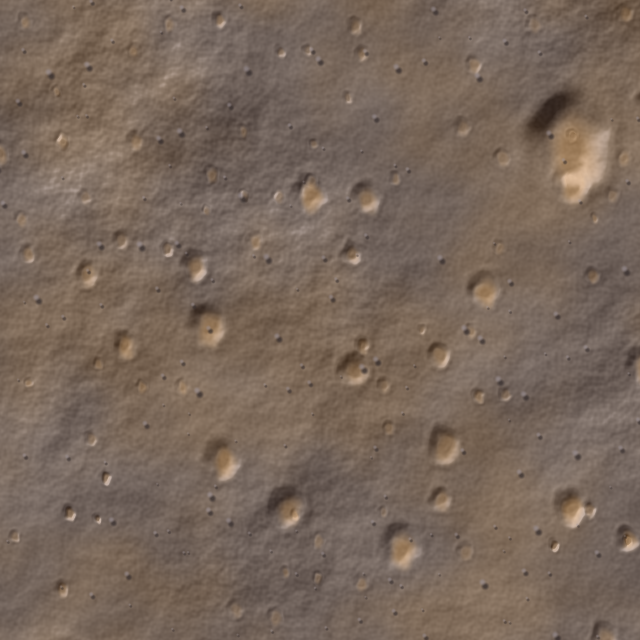
Write a Shadertoy shader that draws this texture.

```glsl
// Dusty, cratered planetary ground seen from above, lit from the upper left.
// A height field of gradient noise and scattered craters is shaded by its slope
// toward the sun; tan dust fills the hollows and small boulders dot the plain.

const vec2 SUN = vec2(-0.55, 0.835);

vec2 hash2(vec2 p) {
    vec3 q = fract(p.xyx * vec3(0.1031, 0.1030, 0.0973));
    q += dot(q, q.yzx + 33.33);
    return fract((q.xx + q.yz) * q.zy);
}

float cornerSlope(vec2 cell, vec2 offset) {
    float angle = 6.2832 * hash2(cell).x;
    return dot(vec2(cos(angle), sin(angle)), offset);
}

float gradientNoise(vec2 p) {
    vec2 i = floor(p), f = p - i;
    vec2 u = f * f * f * (f * (f * 6.0 - 15.0) + 10.0);
    vec2 x = vec2(1.0, 0.0);
    return mix(mix(cornerSlope(i, f), cornerSlope(i + x, f - x), u.x),
               mix(cornerSlope(i + x.yx, f - x.yx), cornerSlope(i + 1.0, f - 1.0), u.x), u.y);
}

// One size of scattered craters: x = height, y = dust cover
vec2 craterLayer(vec2 p, float cells, float chance, float depth) {
    p *= cells;
    p += 0.05 * vec2(gradientNoise(p * 5.0), gradientNoise(p * 5.0 + 40.0));
    vec2 home = floor(p), result = vec2(0.0);
    for (int y = -1; y <= 1; y++)
    for (int x = -1; x <= 1; x++) {
        vec2 cell = home + vec2(x, y);
        vec2 pick = hash2(cell + cells * 7.0);
        if (pick.x > chance) continue;
        vec2 spot = hash2(cell + cells * 13.0 + 50.0);
        vec2 q = p - cell - 0.5 - 0.7 * (spot - 0.5);
        float radius = mix(0.14, 0.27, pick.y);
        float d = length(q * vec2(1.08, 0.94)) / radius;
        float rim = (d - 1.08) / 0.2;
        float bowl = smoothstep(0.35, 1.0, d) - 1.0;
        result.x += depth * radius * (bowl + 0.13 * exp(-rim * rim));
        float floorDist = length((q + SUN * radius * 0.25) * vec2(1.2, 0.85)) / radius;
        result.y += (1.0 - smoothstep(0.25, 0.85, floorDist)) * mix(0.5, 1.0, spot.x);
    }
    return vec2(result.x / cells, min(result.y, 1.0));
}

// Whole ground: x = height, y = dust cover
vec2 terrain(vec2 p) {
    vec2 ground = craterLayer(p, 3.2, 0.4, 0.32);
    ground += craterLayer(p + 3.0, 7.4, 0.28, 0.22);
    ground += craterLayer(p + 6.0, 17.0, 0.22, 0.13) * vec2(1.0, 0.6);
    ground.y = min(ground.y, 1.0);

    // Rough and smooth regions, with smoother dusty floors
    float rough = mix(0.65, 1.4, smoothstep(-0.3, 0.35, gradientNoise(p * 2.3 + 9.0)));
    rough *= 1.0 - 0.6 * ground.y;
    float freq = 3.0;
    for (int i = 0; i < 6; i++) {
        ground.x += 0.062 * rough / freq * gradientNoise(p * freq + float(i) * 17.0);
        freq *= 2.1;
    }
    return ground;
}

// Boulders: x = lit face, y = cast shadow
vec2 boulders(vec2 p) {
    p *= 24.0;
    vec2 home = floor(p), result = vec2(0.0);
    for (int y = -1; y <= 1; y++)
    for (int x = -1; x <= 1; x++) {
        vec2 cell = home + vec2(x, y);
        vec2 pick = hash2(cell + 210.0);
        if (pick.x > 0.3) continue;
        vec2 q = p - cell - hash2(cell + 320.0);
        float size = mix(0.06, 0.16, pick.y * pick.y);
        float lit = 1.0 - smoothstep(0.1, 1.1, length(q - SUN * size * 0.7) / size);
        float shade = 1.0 - smoothstep(0.2, 1.2, length(q + SUN * size * 0.5) / size);
        result = max(result, vec2(lit, shade) * mix(0.45, 1.0, pick.y));
    }
    return result;
}

void mainImage(out vec4 fragColor, in vec2 fragCoord) {
    vec2 p = fragCoord / iResolution.y;

    // Slope toward the sun
    float reach = 0.0016;
    vec2 ahead = terrain(p + SUN * reach);
    vec2 behind = terrain(p - SUN * reach);
    float light = clamp((behind.x - ahead.x) / (2.0 * reach), -0.8, 0.7);
    float dust = 0.5 * (ahead.y + behind.y);

    // Soil tint: violet grey plains, warm brown patches, tan dust
    float warmth = gradientNoise(p * 3.5 + 30.0) + 0.5 * gradientNoise(p * 11.0 + 60.0);
    vec3 soil = mix(vec3(0.445, 0.392, 0.365), vec3(0.495, 0.415, 0.345),
                    smoothstep(-0.4, 0.5, warmth));
    soil = mix(soil, vec3(0.60, 0.465, 0.32), 0.85 * dust);
    soil += 0.035 * gradientNoise(p * 6.0 + 80.0) + 0.03 * gradientNoise(p * 150.0);

    // Sunlight, pale crests and boulders
    vec3 color = soil + light * vec3(0.31, 0.30, 0.285);
    color += smoothstep(0.22, 0.6, light) * vec3(0.06, 0.06, 0.075);
    vec2 rock = boulders(p);
    color = mix(color, vec3(0.20, 0.17, 0.17), 0.75 * rock.y);
    color = mix(color, vec3(0.62, 0.58, 0.60), 0.6 * rock.x);

    fragColor = vec4(color, 1.0);
}
```
